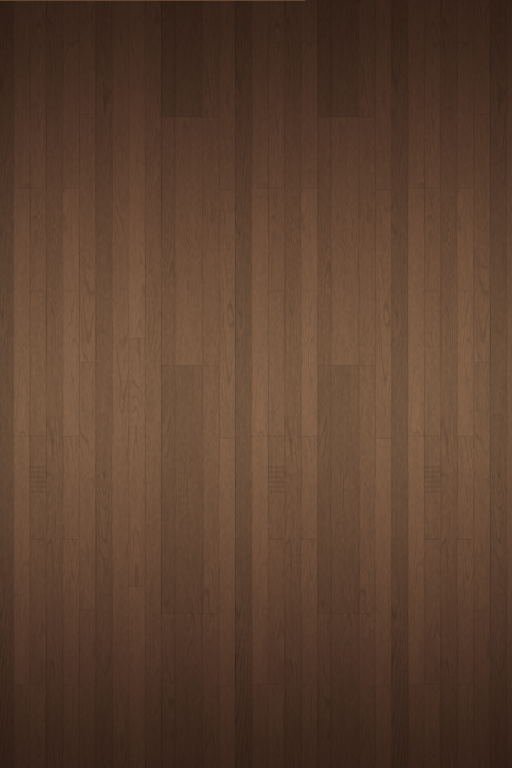
This texture is drawn by a Shadertoy shader. Its source:

```glsl
// Dark brown plank floor with fine grain, faint joints, knots and a soft band of light.

// Layout: lengths are in plank pitches unless noted.
const float PITCH = 0.0321;        // plank width as a share of canvas width
const float ORIGIN = 0.026;        // left edge of the first tile, share of width
const float CANVAS_RATIO = 1.5;    // height over width
const float TILE = 14.5;           // width of one tile of planks
const float CUT = 18.5;            // where the second tile is cut short
const float CUT_SKIP = 5.0;        // planks left out at the cut
const float NARROW_END = 9.8;      // end of the narrow plank
const float WIDE_END = 11.5;       // end of the wide plank
const float BOARD = 15.1;          // board length
const float SPLIT = 0.415;         // second joint of the split planks
const float SEAM = 0.045;          // half width of a seam
const float SEAM_DEPTH = 0.13;
const float JOINT_DEPTH = 0.06;
const float KNOT_Y = 14.4;
const vec2 LADDER = vec2(28.3, 30.1);

// Tone and joint phase of each plank in a tile; a negative phase means unbroken.
const float TONE[14] = float[14](1.02, 1.0, 0.96, 1.03, 1.0, 0.94, 1.0,
                                 1.04, 0.96, 0.96, 0.97, 1.0, 1.02, 0.93);
const float JOINT[14] = float[14](0.758, 0.758, -1.0, 0.758, 0.46, -1.0, -1.0,
                                  0.363, -1.0, 0.472, 0.472, 0.472, 0.766, -1.0);

// Colours and light.
const vec3 SHADE = vec3(0.195, 0.125, 0.090);
const vec3 GLOW = vec3(0.485, 0.362, 0.268);
const vec3 RED_TINT = vec3(0.02, -0.025, -0.015);
const vec3 TOP_LINE = vec3(0.45, 0.34, 0.22);
const float GLOW_DEPTH = 0.52;     // brightest height, measured from the top
const int SAMPLES = 2;             // per axis, for smooth edges

float hash(vec2 p) {
    vec3 q = fract(p.xyx * vec3(0.1031, 0.1030, 0.0973));
    q += dot(q, q.yzx + 33.33);
    return fract((q.x + q.y) * q.z);
}

float noise(vec2 p) {
    vec2 i = floor(p), f = fract(p);
    f = f * f * (3.0 - 2.0 * f);
    return mix(mix(hash(i), hash(i + vec2(1, 0)), f.x),
               mix(hash(i + vec2(0, 1)), hash(i + vec2(1, 1)), f.x), f.y);
}

// Plank index, left edge and right edge at x within a tile.
vec3 findPlank(float x) {
    if (x < 9.0) return vec3(floor(x), floor(x), floor(x) + 1.0);
    if (x < NARROW_END) return vec3(9.0, 9.0, NARROW_END);
    if (x < WIDE_END) return vec3(10.0, NARROW_END, WIDE_END);
    float i = floor(x - 0.5);
    return vec3(i, i + 0.5, i + 1.5);
}

// Brightness change from streaks, pores, arched growth rings and knots.
float grain(vec2 p, float plank, float row) {
    float seed = hash(vec2(plank + 3.0, row * 2.0 + 41.0));
    vec2 shift = vec2(plank * 37.0 + 11.0, row * 61.0 + 130.0);
    float streaks = noise(p * vec2(7.0, 0.5) + shift) - 0.5;
    float pores = noise(p * vec2(13.0, 5.0) + shift) - 0.5;

    float bend = (seed > 0.5 ? 1.0 : -1.0) * 7.0;
    float centre = (fract(seed * 7.0) - 0.5) * 0.7;
    float rings = p.y * 0.4 + bend * (p.x - centre) * (p.x - centre)
                + 2.4 * noise(p * vec2(1.6, 0.35) + shift)
                + 0.5 * noise(p * vec2(4.0, 1.5) + shift);
    float strength = 0.11 * smoothstep(0.4, 0.8, noise(p * vec2(1.5, 0.3) + shift + 7.0));

    if (plank == 2.0 || plank == 10.0) {
        vec2 k = abs(p - vec2(0.0, KNOT_Y)) * vec2(2.4, 0.55);
        float r = 0.6 * (k.x + k.y) + 0.4 * length(k);
        float near = exp(-r * r);
        rings = mix(rings, r * 3.0 + 0.2, smoothstep(0.1, 0.6, near));
        strength = mix(strength, 0.17, near);
    }
    float lines = pow(0.5 + 0.5 * cos(6.2832 * rings), 6.0);
    return 0.045 * streaks + 0.085 * pores - strength * (lines - 0.22);
}

// Tone of the floor; p.x from the tile origin, p.y down from the top.
float floorTone(vec2 p) {
    float x = mod(p.x > CUT ? p.x + CUT_SKIP : p.x, TILE);
    vec3 plank = findPlank(x);
    int i = int(plank.x);

    // Boards along the plank
    float row = 0.0, toJoint = 1.0;
    if (JOINT[i] >= 0.0) {
        float along = p.y / BOARD - JOINT[i];
        float f = fract(along);
        row = floor(along);
        toJoint = min(f, 1.0 - f);
        if (i == 1 || i == 3) {
            toJoint = min(toJoint, abs(f - SPLIT));
            row += 0.5 * step(SPLIT, f);
        }
    }
    float tone = TONE[i] + 0.06 * (hash(vec2(plank.x + 17.0, row * 2.0 + 29.0)) - 0.5);
    if (i >= 9 && i <= 11) tone -= 0.07 * mod(row, 2.0) * (i == 11 ? 0.4 : 1.0);

    tone += grain(vec2(x - 0.5 * (plank.y + plank.z), p.y), plank.x, row);

    // Cross-grain bars
    if (i == 1 && p.y > LADDER.x && p.y < LADDER.y) tone -= 0.03 + 0.035 * cos(p.y * 21.0);

    // Seams and butt joints, worn unevenly along their length
    float fromLeft = x - plank.y, fromRight = plank.z - x;
    float wear = 0.3 + 0.7 * noise(vec2(plank.x * 5.0 + 3.0, p.y * 0.25));
    tone -= SEAM_DEPTH * wear * (1.0 - smoothstep(SEAM, SEAM * 1.6, fromLeft));
    tone -= 0.3 * SEAM_DEPTH * (1.0 - smoothstep(SEAM * 0.5, SEAM, fromRight));
    tone -= JOINT_DEPTH * (1.0 - smoothstep(SEAM * 0.6, SEAM, toJoint * BOARD));
    return tone;
}

void mainImage(out vec4 fragColor, in vec2 fragCoord) {
    vec2 uv = fragCoord / iResolution.xy;
    float depth = 1.0 - uv.y;

    float tone = 0.0;
    for (int n = 0; n < SAMPLES * SAMPLES; n++) {
        vec2 jitter = (vec2(n % SAMPLES, n / SAMPLES) + 0.5) / float(SAMPLES) - 0.5;
        vec2 s = (fragCoord + jitter) / iResolution.xy;
        tone += floorTone(vec2(s.x - ORIGIN, (1.0 - s.y) * CANVAS_RATIO) / PITCH);
    }
    tone /= float(SAMPLES * SAMPLES);

    // Band of light, fading to the top, bottom and sides
    float rise = depth < GLOW_DEPTH ? depth / GLOW_DEPTH : uv.y / (1.0 - GLOW_DEPTH);
    float light = smoothstep(-0.22, 1.0, rise);
    float side = 1.0 - 0.10 * pow(abs(uv.x * 2.0 - 1.0), 6.0);
    vec3 color = mix(SHADE, GLOW, light) + RED_TINT * light * (1.0 - light);
    color *= tone * side;

    // Thin bright line along the top edge
    float topLine = (1.0 - smoothstep(0.0005, 0.002, depth)) * step(uv.x, 0.595);
    fragColor = vec4(mix(color, TOP_LINE, 0.7 * topLine), 1.0);
}
```
